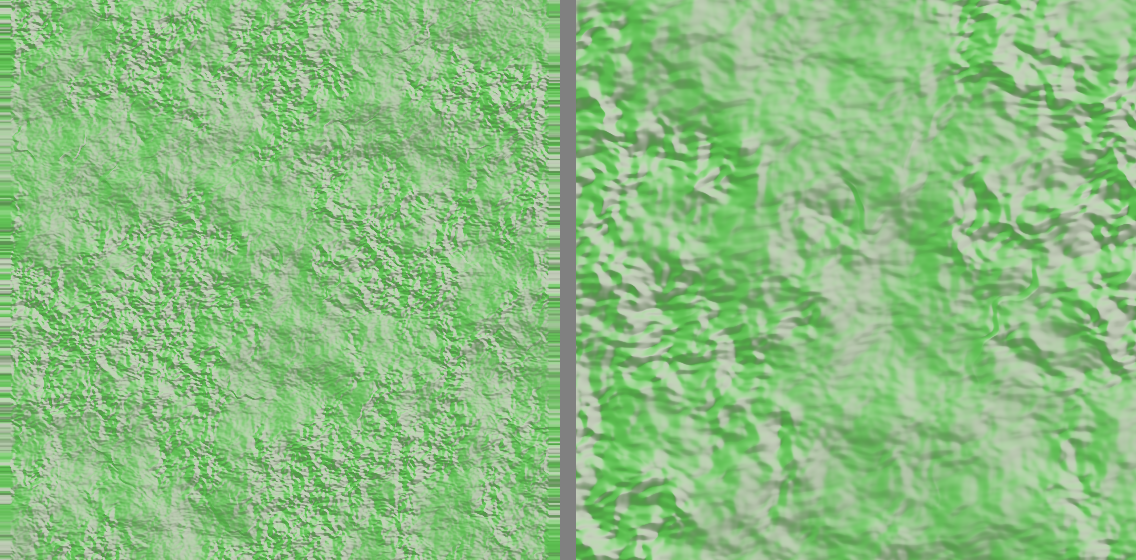
Left: the whole. Right: its middle third, enlarged.
Give the GLSL for this texture, as a three.js fragment shader.

```glsl
// Embossed green relief: a height field of low swells, grainy broken patches,
// rough seams and short ragged cliffs. Its slopes pick the tint: left faces are
// vivid green, right faces pale, lower faces dark. The side margins are streaks.

varying vec2 vUv;

vec2 hashGradient(vec2 cell) {
  vec3 h = fract(cell.xyx * vec3(0.1031, 0.1030, 0.0973));
  h += dot(h, h.yzx + 33.33);
  float angle = 6.2832 * fract((h.x + h.y) * h.z);
  return vec2(cos(angle), sin(angle));
}

float gradientNoise(vec2 p) {
  vec2 i = floor(p);
  vec2 f = p - i;
  vec2 u = f * f * f * (f * (f * 6.0 - 15.0) + 10.0);
  float a = dot(hashGradient(i), f);
  float b = dot(hashGradient(i + vec2(1.0, 0.0)), f - vec2(1.0, 0.0));
  float c = dot(hashGradient(i + vec2(0.0, 1.0)), f - vec2(0.0, 1.0));
  float d = dot(hashGradient(i + vec2(1.0, 1.0)), f - vec2(1.0, 1.0));
  return mix(mix(a, b, u.x), mix(c, d, u.x), u.y);
}

// Bends the plane so that outlines turn ragged
vec2 warp(vec2 p) {
  vec2 broad = vec2(gradientNoise(p * 13.0 + 7.0), gradientNoise(p * 13.0 + 41.0));
  vec2 fine = vec2(gradientNoise(p * 48.0 + 3.0), gradientNoise(p * 48.0 + 67.0));
  return p + 0.022 * broad + 0.009 * fine;
}

// How rough the ground is: 0 in smooth basins, 1 in broken patches and seams
float roughness(vec2 q) {
  float patches = gradientNoise(q * vec2(5.0, 3.6) + 19.0)
                + 0.7 * gradientNoise(q * vec2(13.0, 9.0) + 5.0)
                + 0.5 * gradientNoise(q * 27.0 + 31.0);
  float seam = 1.0 - smoothstep(0.0, 0.16, abs(gradientNoise(q * vec2(5.0, 3.5) + 61.0)));
  return smoothstep(-0.45, 0.65, patches + 0.25 * seam);
}

// Each amplitude is divided by its frequency, so the weights are slopes
float height(vec2 p) {
  vec2 q = warp(p);
  float rough = roughness(q);
  float h = 0.27 * gradientNoise(p * 8.0 + 23.0) / 8.0;
  h += 0.2 * gradientNoise(q * 15.0 + 11.0) / 15.0;

  // Short cliffs along the zero lines of a ragged noise
  float cliffLine = gradientNoise(q * vec2(9.0, 7.0) + 53.0)
                  + 0.4 * gradientNoise(q * 21.0 + 71.0)
                  + 0.16 * gradientNoise(p * 65.0 + 29.0);
  float cliffHeight = 0.006 * smoothstep(-0.05, 0.4, gradientNoise(p * 9.0 + 83.0));
  h += cliffHeight * smoothstep(-0.05, 0.05, cliffLine);

  // Grain, a little wider than tall as it gets finer
  float grainSlope = mix(0.16, 1.15, rough * rough);
  float frequency = 30.0;
  float stretch = 1.0;
  for (int i = 0; i < 4; i++) {
    vec2 grain = mix(p, q, 0.35) * frequency * vec2(1.0, stretch);
    h += grainSlope * gradientNoise(grain + 17.0 * float(i)) / frequency;
    frequency *= 1.66;
    stretch += 0.14;
    grainSlope *= 1.08;
  }
  return h;
}

void main() {
  // Holding x at the margins draws the horizontal streaks
  vec2 p = vec2(clamp(vUv.x, 0.018, 0.981), vUv.y);

  // Downhill slope, softly limited
  float e = 0.0012;
  float here = height(p);
  vec2 slope = vec2(here - height(p + vec2(e, 0.0)),
                    here - height(p + vec2(0.0, e))) / e;
  slope *= vec2(1.75, 1.3);
  slope /= sqrt(1.0 + dot(slope, slope));

  // Side slope shifts the tint, vertical slope the brightness
  vec3 color = vec3(0.555, 0.766, 0.515);
  color += slope.x * vec3(0.2, 0.02, 0.205);
  color += slope.y * vec3(0.08, 0.085, 0.08);
  color -= max(-slope.y - 0.25, 0.0) * vec3(0.11, 0.16, 0.11);
  gl_FragColor = vec4(color, 1.0);
}
```
